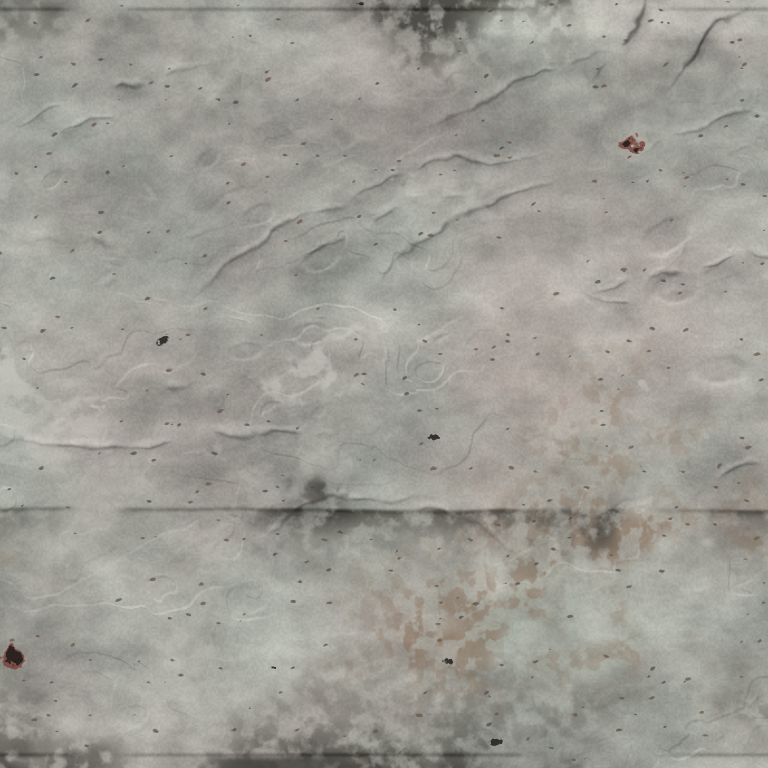
Reproduce this texture procedurally as a Shadertoy shader.

```glsl
// Weathered concrete wall with grime bands, plaster creases, pale patches and rust

const vec3 CONCRETE = vec3(1.005, 1.0, 0.955);
const vec3 GRIME = vec3(0.27, 0.265, 0.24);
const vec3 LIME = vec3(0.80, 0.79, 0.76);
const vec3 RUST = vec3(0.53, 0.43, 0.35);
const vec3 RED_PAINT = vec3(0.46, 0.22, 0.19);
const vec3 SOOT = vec3(0.13, 0.12, 0.11);

float hash(vec2 p) {
    vec3 q = fract(p.xyx * 0.1031);
    q += dot(q, q.yzx + 33.33);
    return fract((q.x + q.y) * q.z);
}

vec2 hash2(vec2 p) { return vec2(hash(p), hash(p + 57.3)); }

float noise(vec2 p) {
    vec2 i = floor(p), f = fract(p);
    f = f * f * (3.0 - 2.0 * f);
    return mix(mix(hash(i), hash(i + vec2(1, 0)), f.x),
               mix(hash(i + vec2(0, 1)), hash(i + vec2(1, 1)), f.x), f.y);
}

float fbm(vec2 p, int octaves) {
    float sum = 0.0, amp = 0.5, total = 0.0;
    for (int i = 0; i < octaves; i++) {
        sum += amp * noise(p);
        total += amp;
        amp *= 0.5;
        p = mat2(1.6, 1.2, -1.2, 1.6) * p + 17.7;
    }
    return sum / total;
}

float bell(float x, float width) { return exp(-x * x / (width * width)); }

float spot(vec2 p, vec2 centre, vec2 radius) {
    vec2 q = (p - centre) / radius;
    return exp(-dot(q, q));
}

vec2 rotate(vec2 p, float a) {
    return vec2(cos(a) * p.x + sin(a) * p.y, cos(a) * p.y - sin(a) * p.x);
}

// Trowelled height: rolling surface with thin ragged ledges
float height(vec2 p) {
    float n = fbm(p * vec2(4.0, 7.0) + 1.2 * fbm(p * 9.0, 3), 5);
    float ledges = smoothstep(0.42, 0.435, n) + smoothstep(0.58, 0.595, n);
    return 0.35 * ledges + 0.6 * fbm(p * vec2(28.0, 42.0), 3);
}

// Curved crack: x is the dark cut, y its lit lip
vec2 crease(vec2 p, vec2 centre, float angle, float len, float seed) {
    vec2 q = rotate(p - centre, angle);
    q.y += (hash(vec2(seed, 4.0)) - 0.5) * q.x * q.x / len;
    q.y += 0.05 * (fbm(p * 13.0 + seed * 7.1, 4) - 0.5);
    float taper = 1.0 - smoothstep(0.3, 1.0, abs(q.x) / len);
    taper *= smoothstep(0.25, 0.6, noise(p * 30.0 + seed));
    float cut = bell(q.y, 0.0026) + 0.3 * bell(q.y + 0.005, 0.009);
    return taper * vec2(cut, bell(q.y - 0.006, 0.005));
}

// Shallow oval dent, shaded along its rim
float dent(vec2 p, vec2 centre, vec2 radius, float angle) {
    vec2 q = rotate(p - centre, angle) / radius;
    float d = length(q) + 0.7 * (fbm(p * 30.0, 3) - 0.5);
    return -bell(d - 1.0, 0.2) * q.y - 0.35 * (1.0 - smoothstep(0.7, 1.0, d));
}

// Small ragged specks, one per chosen cell
float specks(vec2 p, float cells, float density, float radius) {
    vec2 id = floor(p * cells);
    vec2 q = p - (id + 0.2 + 0.6 * hash2(id)) / cells;
    q = rotate(q, hash(id + 3.1) - 0.3) * vec2(0.65, 1.2);
    float r = radius * (0.5 + hash(id + 9.7));
    float d = length(q) + radius * (noise(p * 350.0) - 0.5);
    return step(hash(id + 21.0), density) * (1.0 - smoothstep(r - 0.001, r + 0.001, d));
}

// Soot collected by the top edge, the slab joint and the floor
float grimeMask(vec2 p, float joint) {
    float below = joint - p.y;
    float band = exp(-(1.0 - p.y) / 0.065) + exp(-p.y / 0.075);
    band += 0.85 * smoothstep(-0.004, 0.004, below) * exp(-max(below, 0.0) / 0.035);
    band += 0.9 * spot(p, vec2(0.42, 0.37), vec2(0.04, 0.045));
    band += 0.8 * spot(p, vec2(0.53, 0.95), vec2(0.06, 0.05));
    band += 0.6 * spot(p, vec2(0.80, 0.31), vec2(0.07, 0.05));
    float clouds = smoothstep(0.34, 0.68, fbm(p * vec2(7.0, 9.0) + 5.0, 4));
    float grit = smoothstep(0.3, 0.66, fbm(p * 65.0, 4));
    return min(band, 1.1) * clouds * (0.3 + 0.8 * grit);
}

void mainImage(out vec4 fragColor, in vec2 fragCoord) {
    vec2 p = fragCoord / iResolution.xy;

    // Mottled base with embossed relief and fine grain
    float tone = 0.637 + 0.24 * (fbm(p * vec2(3.0, 5.0) + 31.0, 5) - 0.5);
    tone += 0.19 * (fbm(p * vec2(22.0, 34.0), 4) - 0.5);
    tone += 0.05 * (noise(p * 400.0) - 0.5);
    float roughness = 0.35 + smoothstep(0.4, 0.65, fbm(p * 4.0 + 77.0, 3));
    tone += 0.14 * roughness * (height(p) - height(p + vec2(-0.002, 0.003)));

    // Scattered creases, steep hairline cracks and dents
    for (int i = 0; i < 18; i++) {
        float k = float(i);
        vec2 r = hash2(vec2(k, 8.0));
        vec2 line = crease(p, vec2(r.x, 0.3 + 0.6 * r.y), 0.8 * hash(vec2(k, 2.0)) - 0.35,
                           0.05 + 0.13 * hash(vec2(k, 6.0)), k);
        tone += 0.07 * line.y - 0.14 * line.x;
    }
    for (int i = 0; i < 3; i++) {
        float k = float(i);
        tone -= 0.25 * crease(p, vec2(0.73 + 0.09 * k, 0.95), 1.2 - 0.25 * k, 0.09, k + 40.0).x;
    }
    for (int i = 0; i < 9; i++) {
        vec2 r = hash2(vec2(float(i), 71.0));
        tone += 0.07 * dent(p, vec2(r.x, 0.4 + 0.4 * r.y), vec2(0.022, 0.012) * (0.6 + r.x), r.y - 0.3);
    }
    tone += 0.06 * smoothstep(0.625, 0.635, p.x) * smoothstep(0.945, 0.96, p.y);
    vec3 color = tone * CONCRETE;
    color += (fbm(p * 6.0 + 12.0, 4) - 0.5) * vec3(0.05, -0.03, -0.01);

    // Flaked pale lime, mostly across the middle
    float flakes = fbm(p * vec2(6.0, 10.0) + fbm(p * 14.0, 3) + 43.0, 5);
    float zone = 0.25 + 0.75 * bell(p.y - 0.57, 0.13);
    float lime = smoothstep(0.57, 0.63, flakes) * smoothstep(0.36, 0.54, fbm(p * 40.0, 4));
    color = mix(color, LIME, 0.65 * lime * zone);

    // Rust blooms, denser at lower right
    float bloom = spot(p, vec2(0.84, 0.25), vec2(0.22, 0.11)) + 0.7 * spot(p, vec2(0.54, 0.16), vec2(0.16, 0.08));
    bloom += 0.5 * spot(p, vec2(0.8, 0.45), vec2(0.13, 0.1)) + 0.4 * spot(p, vec2(0.0, 0.24), vec2(0.08));
    float stain = smoothstep(0.38, 0.66, fbm(p * 9.0 + 3.0, 3)) * (0.35 + smoothstep(0.45, 0.65, fbm(p * 75.0, 3)));
    color = mix(color, RUST, 0.6 * min(bloom, 1.0) * stain);

    // Grime, joint line and dark floor strip
    float joint = 0.335 + 0.008 * (fbm(vec2(p.x * 12.0, 2.0), 3) - 0.5);
    color = mix(color, GRIME, clamp(0.85 * grimeMask(p, joint), 0.0, 0.9));
    float worn = smoothstep(0.42, 0.6, noise(vec2(p.x * 8.0, 6.0)));
    color -= 0.13 * worn * (bell(p.y - joint, 0.003) + bell(p.y - 0.017, 0.003) + bell(p.y - 0.988, 0.003));
    float strip = smoothstep(0.24, 0.32, p.x) * (1.0 - smoothstep(0.4, 0.48, p.x));
    color = mix(color, GRIME, 0.8 * strip * (1.0 - smoothstep(0.008, 0.02, p.y)));

    // Pits, rust dots, black chips and two chipped paint marks
    color = mix(color, GRIME, 0.65 * specks(p, 48.0, 0.09, 0.0016));
    color = mix(color, RUST * 0.75, 0.7 * specks(p + 0.37, 40.0, 0.1, 0.0018));
    color = mix(color, SOOT, 0.85 * specks(p + 0.61, 9.0, 0.07, 0.004));
    float marks = spot(p, vec2(0.825, 0.805), vec2(0.025, 0.02)) + spot(p, vec2(0.015, 0.145), vec2(0.02));
    float chips = fbm(p * 75.0 + 9.0, 3);
    color = mix(color, RED_PAINT, 0.75 * smoothstep(0.5, 0.58, chips * (0.3 + marks)));
    color = mix(color, SOOT, 0.9 * smoothstep(0.64, 0.7, chips * (0.3 + marks)));

    fragColor = vec4(clamp(color, 0.0, 1.0), 1.0);
}
```
